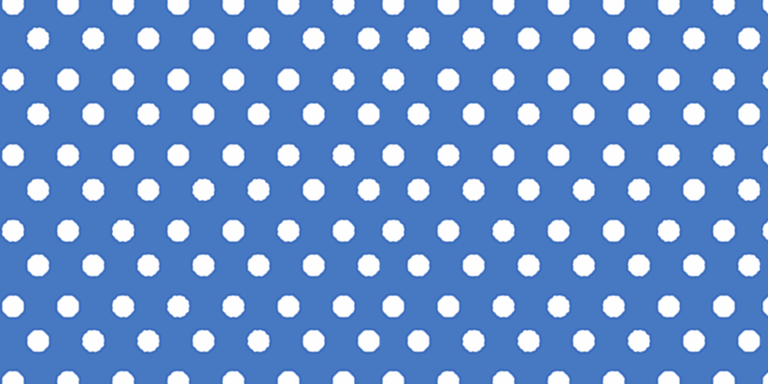
Give the GLSL for this pattern, as a Shadertoy shader.

```glsl
// Staggered white polka dots on a flat blue ground. Two dot rows alternate inside
// a wide tile of seven columns whose closing gap is narrower than the others.
// Each dot is a distance field with a slightly uneven edge and a thin dark rim.

// Lengths are fractions of the canvas height.
const vec3 GROUND = vec3(0.28, 0.47, 0.76);
const vec3 RIM = vec3(0.21, 0.41, 0.735);
const vec3 DOT = vec3(0.995, 0.995, 1.0);

const float TILE_WIDTH = 0.9904;
const float COLUMNS = 7.0;
const float COLUMN_PITCH = 0.1435;
const float ROW_PITCH = 0.1969;
const vec2 FIRST_ROW = vec2(0.0339, 0.0052);
const vec2 SECOND_ROW = vec2(0.0995, 0.1120);

const float RADIUS = 0.0284;
const float UNEVENNESS = 0.0007;
const float EDGE_SOFTNESS = 0.0030;
const float RIM_OFFSET = 0.0042;
const float RIM_WIDTH = 0.0021;
const float TAU = 6.2831853;

float hash(vec2 p) {
    return fract(sin(dot(p, vec2(127.1, 311.7))) * 43758.5453);
}

// Signed distance to the nearest dot of one family of rows.
float dotRows(vec2 p, vec2 start) {
    float x = mod(p.x, TILE_WIDTH) - start.x;
    float y = p.y - start.y;
    float column = clamp(round(x / COLUMN_PITCH), 0.0, COLUMNS - 1.0);
    float row = round(y / ROW_PITCH);
    vec2 q = vec2(x - column * COLUMN_PITCH, y - row * ROW_PITCH);

    // Faint octagonal flattening plus small bumps that differ between dots.
    float angle = atan(q.y, q.x + 1e-6);
    float seed = hash(vec2(column, row) + start);
    float bumps = cos(8.0 * angle + 0.5 * TAU) + seed * cos(13.0 * angle + TAU * seed);
    return length(q) - RADIUS - UNEVENNESS * bumps;
}

void mainImage(out vec4 fragColor, in vec2 fragCoord) {
    vec2 p = fragCoord / iResolution.y;
    float d = min(dotRows(p, FIRST_ROW), dotRows(p, SECOND_ROW));

    // Dark rim just outside the edge, then the soft-edged dot on top.
    float rimPosition = (d - RIM_OFFSET) / RIM_WIDTH;
    vec3 color = mix(GROUND, RIM, exp(-rimPosition * rimPosition));
    float softness = max(EDGE_SOFTNESS, 0.7 / iResolution.y);
    color = mix(color, DOT, 1.0 - smoothstep(-softness, softness, d));

    fragColor = vec4(color, 1.0);
}
```
